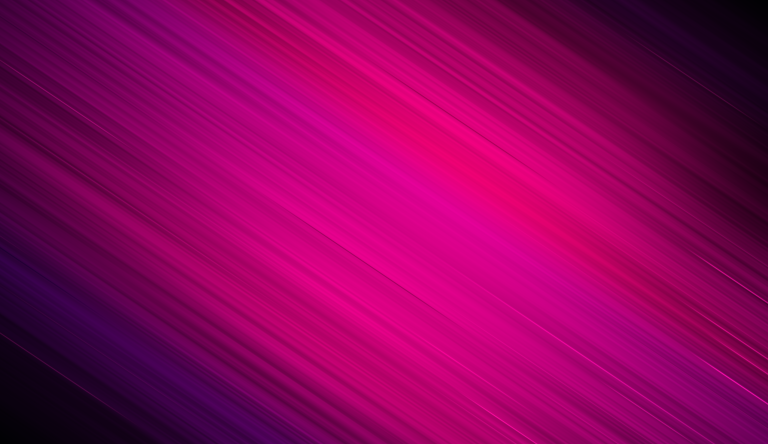
Give the GLSL for this background, as a Shadertoy shader.

```glsl
// Diagonal magenta light streaks glowing across a dark violet background.

const vec2 STREAK_DIR = vec2(0.83, -0.558);
const vec3 SPARK_COLOR = vec3(0.60, 0.07, 0.40);

// Colour stops across the streaks: position, red, blue.
const int STOP_COUNT = 14;
const vec3 STOPS[STOP_COUNT] = vec3[](
    vec3(-0.90, 0.00, 0.01), vec3(-0.74, 0.08, 0.10),
    vec3(-0.55, 0.29, 0.33), vec3(-0.44, 0.49, 0.34),
    vec3(-0.31, 0.70, 0.40), vec3(-0.14, 0.82, 0.49),
    vec3( 0.02, 0.85, 0.53), vec3( 0.11, 0.88, 0.58),
    vec3( 0.20, 0.93, 0.45), vec3( 0.30, 0.86, 0.48),
    vec3( 0.41, 0.73, 0.42), vec3( 0.56, 0.36, 0.22),
    vec3( 0.70, 0.14, 0.15), vec3( 0.90, 0.00, 0.01));

// Leading lines: across, along, half length, strength (negative is dark).
const int LINE_COUNT = 11;
const vec4 LINES[LINE_COUNT] = vec4[](
    vec4( 0.331,  0.74, 0.16,  0.60), vec4( 0.226,  0.84, 0.22,  0.50),
    vec4( 0.198,  0.90, 0.18,  0.45), vec4( 0.142,  0.88, 0.16,  0.65),
    vec4(-0.223,  0.52, 0.20,  0.50), vec4(-0.025,  0.74, 0.16,  0.40),
    vec4(-0.180, -0.76, 0.25,  0.40), vec4(-0.690, -0.46, 0.30,  0.28),
    vec4( 0.655,  0.40, 0.22,  0.25), vec4(-0.100,  0.02, 0.32, -0.35),
    vec4( 0.284,  0.02, 0.30, -0.30));

float hash(float n) {
    return fract(sin(n * 127.1) * 43758.5453);
}

float hash2(vec2 q) {
    return fract(sin(dot(q, vec2(127.1, 311.7))) * 43758.5453);
}

float valueNoise(vec2 q) {
    vec2 cell = floor(q);
    vec2 f = fract(q);
    f = f * f * (3.0 - 2.0 * f);
    float low = mix(hash2(cell), hash2(cell + vec2(1, 0)), f.x);
    float high = mix(hash2(cell + vec2(0, 1)), hash2(cell + vec2(1, 1)), f.x);
    return mix(low, high, f.y);
}

vec3 bandColor(float across) {
    vec2 redBlue = STOPS[0].yz;
    for (int i = 1; i < STOP_COUNT; i++) {
        float t = clamp((across - STOPS[i - 1].x) / (STOPS[i].x - STOPS[i - 1].x), 0.0, 1.0);
        redBlue = mix(redBlue, STOPS[i].yz, mix(t, smoothstep(0.0, 1.0, t), 0.4));
    }
    return vec3(redBlue.x, 0.004, redBlue.y);
}

// Stretched noise octaves; those finer than a pixel fade out.
float brushedGrain(float across, float along, float pixel) {
    float sum = 0.0;
    float frequency = 28.0;
    for (int i = 0; i < 4; i++) {
        float visible = 1.0 - smoothstep(0.5, 1.2, frequency * pixel);
        float n = valueNoise(vec2(across * frequency, along * 1.3 + float(i) * 17.0));
        sum += (n - 0.5) * visible;
        frequency *= 2.1;
    }
    return sum;
}

// Thin line along the streak direction with tapered ends.
float streakLine(vec2 q, vec2 center, float halfLength, float width) {
    vec2 d = (q - center) / vec2(width, halfLength);
    return exp(-d.x * d.x) * (1.0 - smoothstep(0.3, 1.0, abs(d.y)));
}

void mainImage(out vec4 fragColor, in vec2 fragCoord) {
    vec2 p = (fragCoord - 0.5 * iResolution.xy) / iResolution.y;
    float pixel = 1.0 / iResolution.y;
    float across = dot(p, vec2(-STREAK_DIR.y, STREAK_DIR.x));
    float along = dot(p, STREAK_DIR);
    vec2 q = vec2(across, along);

    // Coloured bands fading toward both ends, blue more slowly
    float reach = (along - 0.1) * (along - 0.1);
    vec3 color = bandColor(across) * exp(-reach * vec3(1.0, 1.0, 0.65));

    // Shadow at the right edge
    vec2 shade = (p - vec2(0.90, 0.06)) / vec2(0.28, 0.24);
    color *= 1.0 - 0.5 * exp(-dot(shade, shade));

    // Brushed grain, calm in the bright center
    float calm = exp(-dot(q - vec2(0.08, 0.1), (q - vec2(0.08, 0.1)) * vec2(9.0, 4.0)));
    color *= 1.0 + mix(0.26, 0.04, calm) * brushedGrain(across, along, pixel);

    // Leading bright and dark lines
    float width = max(0.0016, 0.7 * pixel);
    float spark = 0.0;
    for (int i = 0; i < LINE_COUNT; i++) {
        spark += LINES[i].w * streakLine(q, LINES[i].xy, LINES[i].z, width);
    }

    // Scattered faint lines
    for (int i = 0; i < 36; i++) {
        float seed = float(i) + 1.0;
        float side = hash(seed + 40.0) < 0.5 ? -1.0 : 1.0;
        vec2 center = vec2(mix(-0.7, 0.7, hash(seed)), side * mix(0.35, 0.9, hash(seed + 80.0)));
        float strength = mix(-0.12, 0.20, hash(seed + 120.0));
        spark += strength * streakLine(q, center, mix(0.2, 0.5, hash(seed + 160.0)), width);
    }
    color += SPARK_COLOR * spark;

    fragColor = vec4(clamp(color, 0.0, 1.0), 1.0);
}
```
